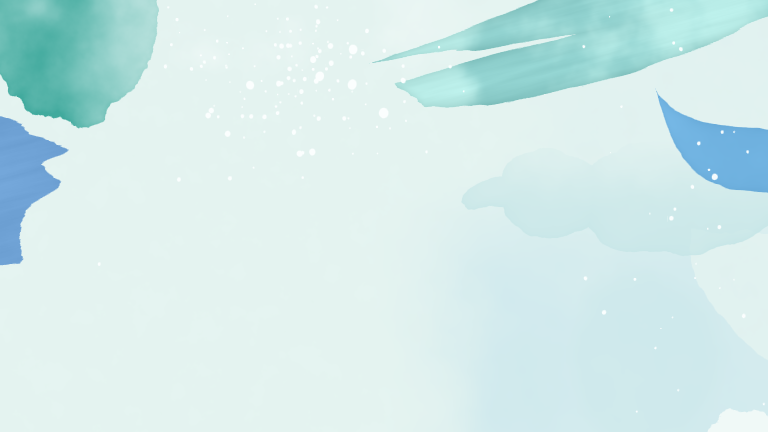
This background is drawn by a WebGL 2 fragment shader. Its source:

```glsl
#version 300 es
precision highp float;
// Pale watercolor paper with teal and blue brush marks, soft washes and white splatter.
uniform vec2 u_resolution;
out vec4 outColor;

#define PAPER vec3(0.895, 0.954, 0.942)
#define WASH vec3(0.825, 0.920, 0.932)
#define MIST vec3(0.775, 0.900, 0.905)
#define TEAL_DARK vec3(0.22, 0.65, 0.60)
#define TEAL_LIGHT vec3(0.64, 0.85, 0.83)
#define BRUSH vec3(0.55, 0.815, 0.805)
#define BLUE vec3(0.43, 0.63, 0.83)
#define LEAF vec3(0.45, 0.71, 0.89)
#define EDGE_WIDTH 0.012

float hash(vec2 p) {
    vec3 q = fract(vec3(p.xyx) * 0.1031);
    q += dot(q, q.yzx + 33.33);
    return fract((q.x + q.y) * q.z);
}

float noise(vec2 p) {
    vec2 i = floor(p), f = fract(p);
    f = f * f * (3.0 - 2.0 * f);
    return mix(mix(hash(i), hash(i + vec2(1, 0)), f.x),
               mix(hash(i + vec2(0, 1)), hash(i + vec2(1, 1)), f.x), f.y);
}

float fbm(vec2 p) {
    float sum = 0.0, amp = 0.5;
    for (int i = 0; i < 5; i++) {
        sum += amp * noise(p);
        p = mat2(1.6, 1.2, -1.2, 1.6) * p + 7.3;
        amp *= 0.5;
    }
    return sum;
}

// Antialiased coverage; d is negative inside.
float fill(float d) { return clamp(0.5 - d / max(fwidth(d), 1e-4), 0.0, 1.0); }

// Pigment gathered just inside an outline.
float rim(float d) { return exp(-abs(d) / EDGE_WIDTH) * step(d, 0.0); }

float ellipse(vec2 p, vec2 r) { return (length(p / r) - 1.0) * min(r.x, r.y); }

float bump(float x, float center, float width) {
    float t = (x - center) / width;
    return exp(-t * t);
}

// White drops on jittered grids of three sizes.
float splatter(vec2 p) {
    float cover = 0.0;
    for (int k = 0; k < 3; k++) {
        float scale = 13.0 + 11.0 * float(k);
        vec2 q = p * scale, cell = floor(q), seed = cell + 41.0 * float(k + 1);
        vec2 c = cell + 0.3 + 0.4 * vec2(hash(seed), hash(seed + 17.0));
        vec2 at = c / scale;
        float density = 0.75 * bump(at.x, 0.68, 0.2) * bump(at.y, 0.83, 0.15)
                      + 0.05 * step(1.35, at.x);
        float radius = mix(0.05, 0.17, pow(hash(seed + 5.0), 2.0));
        float d = length((q - c) * vec2(1.0, 0.9)) - radius;
        cover = max(cover, fill(d / scale) * step(hash(seed + 29.0), density));
    }
    return cover;
}

void main() {
    vec2 p = gl_FragCoord.xy / u_resolution.y;
    float x = p.x, y = p.y;
    float broad = fbm(p * 5.0), fine = fbm(p * 22.0 + 9.0);
    float rough = (broad - 0.48) * 0.09 + (fine - 0.48) * 0.03;
    float bristle = fbm(vec2(x * 6.0 - y * 2.0, y * 70.0 - x * 18.0));
    vec3 col = PAPER + 0.008 * (fine - 0.5);

    // Soft blue wash on the lower right, with a bare bay at the side.
    float bayLine = 1.6 + 1.9 * pow(max(0.37 - y, 0.0), 1.5);
    float bay = fill(max(bayLine - x, y - 0.47) + rough * 0.6);
    float lower = smoothstep(0.88, 1.2, x + rough * 2.0) * smoothstep(0.65, 0.35, y + rough);
    col = mix(col, WASH, lower * (0.65 + 0.6 * broad) * (1.0 - 0.8 * bay));
    float pool = smoothstep(0.03, -0.03, ellipse(p - vec2(1.5, 0.17), vec2(0.18, 0.2)) + rough);
    col = mix(col, MIST, 0.28 * pool * (1.0 - bay));

    // Scalloped mist band, fading upward.
    float mist = min(ellipse(p - vec2(1.28, 0.555), vec2(0.125, 0.1)),
                     ellipse(p - vec2(1.58, 0.55), vec2(0.25, 0.14)));
    float arm = ellipse(p - vec2(1.17, 0.54), vec2(0.1, 0.05));
    arm = max(arm, -ellipse(p - vec2(1.14, 0.49), vec2(0.09, 0.03)));
    mist = min(mist, arm) + rough * 0.55;
    float fade = smoothstep(0.72, 0.5, y + rough);
    col = mix(col, MIST, fill(mist) * fade * (0.45 + 0.4 * broad + 0.25 * rim(mist)));
    float veil = smoothstep(1.15, 1.35, x) * smoothstep(0.5, 0.65, y);
    col = mix(col, WASH, 0.3 * veil * broad);

    // White wash along the top and in the lower corner.
    float topWash = smoothstep(0.84, 1.0, y + rough * 2.0) * bump(x, 0.62, 0.32);
    col = mix(col, vec3(0.98, 0.99, 0.99), topWash * smoothstep(0.3, 0.65, broad) * 0.9);
    float corner = ellipse(p - vec2(1.72, 0.0), vec2(0.12, 0.06)) + rough;
    col = mix(col, vec3(0.97, 0.99, 0.98), fill(corner) * 0.8);

    // Teal bloom at the upper left.
    float bloom = ellipse(p - vec2(0.16, 0.92), vec2(0.19, 0.205)) + rough * 1.2;
    float pigment = bump(x, 0.1, 0.15) * (0.45 + 0.9 * broad) + 0.35 * (fine - 0.5);
    pigment -= 0.65 * bump(x, 0.09, 0.05) * bump(y, 0.98, 0.04);
    vec3 teal = mix(TEAL_LIGHT, TEAL_DARK, clamp(pigment + 0.2 * rim(bloom), 0.0, 1.0));
    col = mix(col, teal, fill(bloom) * mix(0.95, 0.7, smoothstep(0.2, 0.36, x)));

    // Ragged blue stroke on the left edge.
    float reach = 0.05 + 0.105 * bump(y, 0.655, 0.028) + 0.09 * bump(y, 0.575, 0.042);
    float blue = max(x - reach, max(y - 0.735 + 0.52 * x, 0.385 - y));
    blue += 0.025 * (bristle - 0.48) + rough * 0.2;
    col = mix(col, BLUE + 0.07 * (broad - 0.5) + 0.05 * (bristle - 0.5), fill(blue));

    // Forked teal brush sweep.
    float t = x - 0.98;
    float sweep = max(y - 0.873 - 0.37 * (x - 0.914), 0.75 + 0.041 * t + 0.277 * t * t - y);
    sweep = max(sweep, 0.805 - 0.8 * (x - 0.915) - y);
    float fork = min(0.862 + 0.13 * (x - 0.914) - y, y - 0.81 - 0.28 * (x - 0.92));
    sweep = max(sweep, fork) + 0.018 * (bristle - 0.48) + rough * 0.12;
    vec3 sweepColor = mix(BRUSH, TEAL_LIGHT + 0.08, smoothstep(0.38, 0.7, broad));
    sweepColor += 0.08 * (bristle - 0.5) - 0.07 * rim(sweep);
    col = mix(col, sweepColor, fill(sweep) * 0.95);

    // Curved blue leaf at the right.
    float s = x - 1.52;
    float leaf = max(y - 0.70 - 0.087 * exp(-s / 0.07), 0.55 + 0.237 * exp(-s / 0.06) - y);
    leaf = max(leaf, -s) + 0.008 * (bristle - 0.48);
    col = mix(col, LEAF + 0.08 * (broad - 0.5) - 0.03 * rim(leaf), fill(leaf));

    col = mix(col, vec3(0.99, 1.0, 1.0), splatter(p + 0.006 * (fine - 0.5)) * 0.95);
    outColor = vec4(clamp(col, 0.0, 1.0), 1.0);
}
```
